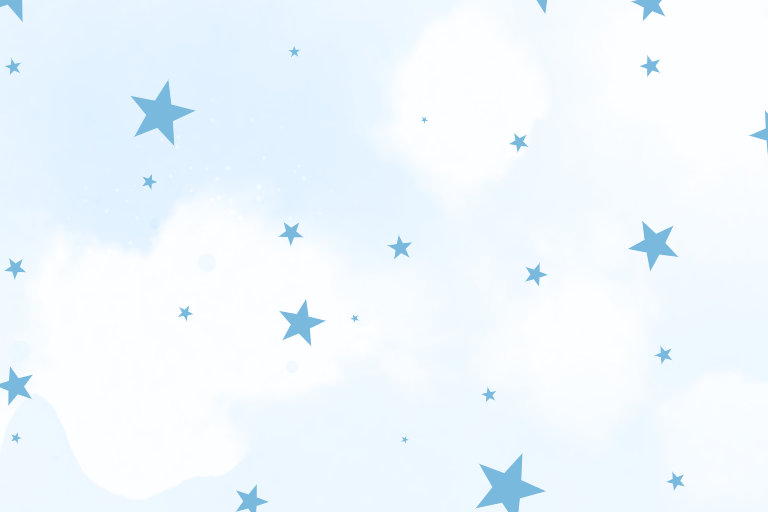
Give the GLSL for this pattern, as a Shadertoy shader.

```glsl
// Flat blue five-pointed stars scattered over a pale watercolour sky.

const vec3 PAPER = vec3(0.992, 0.997, 1.0);
const vec3 PALE_WASH = vec3(0.93, 0.97, 1.0);
const vec3 DEEP_WASH = vec3(0.855, 0.932, 1.0);
const vec3 STAR_BLUE = vec3(0.475, 0.725, 0.867);

vec3 hash3(vec2 p) {
    vec3 q = fract(p.xyx * vec3(0.1031, 0.1030, 0.0973));
    q += dot(q, q.yxz + 33.33);
    return fract((q.xxy + q.yzz) * q.zyx);
}

float valueNoise(vec2 p) {
    vec2 i = floor(p), f = fract(p);
    f = f * f * (3.0 - 2.0 * f);
    float low = mix(hash3(i).x, hash3(i + vec2(1, 0)).x, f.x);
    float high = mix(hash3(i + vec2(0, 1)).x, hash3(i + vec2(1, 1)).x, f.x);
    return mix(low, high, f.y);
}

// Fractal noise centred on zero
float fbm(vec2 p) {
    float sum = 0.0, amp = 0.5;
    for (int i = 0; i < 6; i++) {
        sum += amp * (valueNoise(p) - 0.5);
        p = mat2(1.6, 1.2, -1.2, 1.6) * p + 17.3;
        amp *= 0.52;
    }
    return sum;
}

float blob(vec2 p, vec2 centre, vec2 size) {
    vec2 d = (p - centre) / size;
    return exp(-dot(d, d));
}

// Signed distance to a star with one tip along +x
float starDistance(vec2 p, float radius, float innerRatio) {
    const float HALF_SECTOR = 0.6283185;
    float sector = 2.0 * HALF_SECTOR;
    float a = atan(p.y, p.x);
    a = abs(a - sector * floor(a / sector + 0.5));
    vec2 folded = length(p) * vec2(cos(a), sin(a));
    vec2 tip = vec2(radius, 0.0);
    vec2 notch = radius * innerRatio * vec2(cos(HALF_SECTOR), sin(HALF_SECTOR));
    vec2 edge = normalize(notch - tip);
    return dot(folded - tip, vec2(edge.y, -edge.x));
}

// One star per cell, kept inside its cell so that stars never overlap
float scatteredStars(vec2 p, float cell, float seed, float pixel) {
    vec2 id = floor(p / cell);
    vec3 place = hash3(id + seed);
    vec3 look = hash3(id + seed + 71.7);
    float radius = cell * mix(0.022, 0.30, pow(look.x, 1.5));
    vec2 centre = (id + 0.5) * cell + (place.xy - 0.5) * (cell - 2.0 * radius);
    float turn = 6.2831853 * look.y;
    vec2 d = mat2(cos(turn), sin(turn), -sin(turn), cos(turn)) * (p - centre);
    return 1.0 - smoothstep(-0.6 * pixel, 0.6 * pixel, starDistance(d, radius, 0.41));
}

// Sparse round paint drops
float drops(vec2 p, float cell, float density, float seed, float pixel) {
    vec2 id = floor(p / cell);
    vec3 place = hash3(id + seed);
    float radius = cell * mix(0.08, 0.26, hash3(id + seed + 9.1).x);
    vec2 centre = (id + 0.5) * cell + (place.xy - 0.5) * (cell - 2.0 * radius);
    float inside = 1.0 - smoothstep(-pixel, pixel, length(p - centre) - radius);
    return inside * step(place.z, density);
}

// Torn white areas whose edges run from crisp to soft
float whitePatches(vec2 p, vec2 warped) {
    float field = blob(p, vec2(0.91, 0.81), vec2(0.17, 0.19));
    field = max(field, blob(p, vec2(0.45, 0.39), vec2(0.42, 0.22)));
    field = max(field, blob(p, vec2(0.25, 0.16), vec2(0.24, 0.20)));
    field = max(field, blob(p, vec2(1.10, 0.33), vec2(0.17, 0.24)));
    field = max(field, blob(p, vec2(1.42, 0.12), vec2(0.17, 0.15)));
    field = max(field, blob(p, vec2(1.36, 0.86), vec2(0.25, 0.20)));
    field += 0.85 * fbm(warped * 7.0);
    float softness = mix(0.04, 0.32, valueNoise(p * 4.0 + 5.0));
    return smoothstep(0.45 - softness, 0.45 + softness, field);
}

// Hill-shaped wash with a crisp rim along the lower edge
float lowerBank(vec2 p) {
    float hump = (p.x - 0.07) / 0.09;
    float rim = 0.22 * exp(-hump * hump) + 0.21 * smoothstep(0.2, 0.72, p.x);
    rim += 0.07 * fbm(vec2(p.x * 9.0, p.y * 5.0));
    float soft = mix(0.004, 0.12, smoothstep(0.55, 1.0, p.x));
    return smoothstep(-soft, soft, rim - p.y) * (1.0 - 0.6 * smoothstep(0.9, 1.4, p.x));
}

// Amount of pigment: 0 is bare paper, 1 is the deepest wash
float washTone(vec2 p, float pixel) {
    vec2 warp = vec2(fbm(p * 3.0 + 2.0), fbm(p * 3.0 + 41.0));
    vec2 warped = p + 0.22 * warp;
    float tone = 0.46 + 0.36 * blob(warped, vec2(0.26, 0.72), vec2(0.42, 0.30));
    tone -= 0.22 * smoothstep(0.75, 1.35, p.x) * smoothstep(0.2, 0.6, p.y);
    tone += 0.45 * fbm(warped * 3.0 + 13.0);
    tone *= 1.0 - 0.93 * whitePatches(p, warped);
    tone = mix(tone, max(tone, 0.47 + 0.2 * fbm(warped * 4.0)), lowerBank(p));
    float dropArea = smoothstep(0.2, 0.6, blob(p, vec2(0.34, 0.33), vec2(0.36, 0.28)));
    tone += 0.28 * dropArea * drops(p, 0.085, 0.22, 3.0, pixel);
    float speckArea = smoothstep(0.2, 0.7, blob(p, vec2(0.4, 0.6), vec2(0.28, 0.22)));
    tone -= 0.3 * speckArea * drops(p, 0.02, 0.15, 8.0, pixel);
    return clamp(tone + 0.09 * fbm(p * 45.0), 0.0, 1.0);
}

void mainImage(out vec4 fragColor, in vec2 fragCoord) {
    float pixel = 1.0 / iResolution.y;
    vec2 p = fragCoord * pixel;
    float tone = washTone(p, pixel);
    vec3 colour = mix(PAPER, PALE_WASH, min(2.0 * tone, 1.0));
    colour = mix(colour, DEEP_WASH, max(2.0 * tone - 1.0, 0.0));
    float star = scatteredStars(p + vec2(0.1, 0.07), 0.25, 23.0, pixel);
    fragColor = vec4(mix(colour, STAR_BLUE, star), 1.0);
}
```
